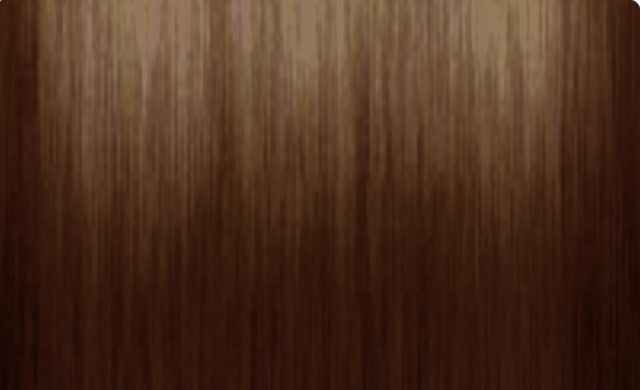
Reproduce this texture procedurally as a Shadertoy shader.

```glsl
const vec3 LAMP_X = vec3(0.235, 0.50, 0.775);
const float LAMP_WIDTH = 0.085;
const float LAMP_REACH = 0.30;
const float LAMP_GAIN = 0.19;
const float GAP_DROP = 0.06;
const float GRAIN_GAIN = 0.31;
const float SPECKLE_GAIN = 0.09;
const float CORNER_LEFT = 0.012;
const float CORNER_RIGHT = 0.032;
const vec3 PAPER = vec3(0.97);

// Streak centre, half width and strength
const int STREAKS = 10;
const vec3 STREAK[STREAKS] = vec3[](
    vec3(0.055, 0.005, -0.08), vec3(0.140, 0.008, 0.06),
    vec3(0.342, 0.012, -0.07), vec3(0.380, 0.007, 0.07),
    vec3(0.452, 0.006, 0.06), vec3(0.532, 0.006, 0.07),
    vec3(0.575, 0.006, -0.06), vec3(0.622, 0.008, 0.07),
    vec3(0.655, 0.011, -0.07), vec3(0.882, 0.006, -0.10));

// Wood tones from shade to full light
const int TONES = 7;
const vec3 TONE[TONES] = vec3[](
    vec3(0.09, 0.025, 0.012), vec3(0.18, 0.07, 0.035),
    vec3(0.24, 0.12, 0.06), vec3(0.32, 0.19, 0.11),
    vec3(0.40, 0.27, 0.18), vec3(0.47, 0.35, 0.25),
    vec3(0.58, 0.46, 0.36));

float hash(vec2 p) {
    vec3 q = fract(vec3(p.xyx) * 0.1031);
    q += dot(q, q.yzx + 33.33);
    return fract((q.x + q.y) * q.z);
}

float noise(vec2 p) {
    vec2 cell = floor(p);
    vec2 f = fract(p);
    f = f * f * (3.0 - 2.0 * f);
    float low = mix(hash(cell), hash(cell + vec2(1, 0)), f.x);
    float high = mix(hash(cell + vec2(0, 1)), hash(cell + vec2(1, 1)), f.x);
    return mix(low, high, f.y);
}

float bell(float x, float width) {
    return exp(-x * x / (width * width));
}

// Fibres stretched along the vertical axis, strongest when thin
float grain(vec2 uv) {
    float sum = 0.0;
    float amplitude = 0.28;
    vec2 scale = vec2(27.0, 1.6);
    for (int i = 0; i < 4; i++) {
        sum += amplitude * (noise(uv * scale + float(i) * 17.3) - 0.5);
        scale *= vec2(1.95, 1.6);
        amplitude *= 1.24;
    }
    return sum;
}

float streaks(float x) {
    float sum = 0.0;
    for (int i = 0; i < STREAKS; i++)
        sum += STREAK[i].z * bell(x - STREAK[i].x, STREAK[i].y);
    return sum;
}

// Three lamps above, with shaded gaps and dark sides
float lighting(vec2 uv) {
    float depth = 1.0 - uv.y;
    float lamps = 0.0;
    for (int i = 0; i < 3; i++)
        lamps += bell(uv.x - LAMP_X[i], LAMP_WIDTH);
    float dropped = depth + GAP_DROP * (1.0 - min(lamps, 1.0));
    float light = mix(0.83, 0.24, smoothstep(0.02, 0.88, dropped));
    light += LAMP_GAIN * lamps * bell(depth, LAMP_REACH);
    light -= 0.04 * depth;
    float left = mix(0.38, 1.0, smoothstep(0.0, 0.12, uv.x));
    float right = mix(1.0, 0.38, smoothstep(0.83, 1.0, uv.x));
    return light * left * right;
}

vec3 woodTone(float light) {
    float t = clamp(light, 0.0, 1.0) * float(TONES - 1);
    int i = min(int(t), TONES - 2);
    return mix(TONE[i], TONE[i + 1], t - float(i));
}

// Signed distance to a panel rounded at its two upper corners
float panelDistance(vec2 p, float aspect) {
    float radius = p.x < 0.5 * aspect ? CORNER_LEFT : CORNER_RIGHT;
    float side = min(p.x, aspect - p.x);
    vec2 q = vec2(radius - side, p.y - 1.0 + radius);
    return length(max(q, 0.0)) + min(max(q.x, q.y), 0.0) - radius;
}

void mainImage(out vec4 fragColor, in vec2 fragCoord) {
    vec2 uv = fragCoord / iResolution.xy;
    float aspect = iResolution.x / iResolution.y;
    float pixel = 1.0 / iResolution.y;

    // Light, fibres and short flecks
    float light = lighting(uv);
    float contrast = 0.6 + 0.5 * smoothstep(0.1, 0.6, light);
    float speckle = noise(uv * vec2(150.0, 42.0) + 9.0) - 0.5;
    light += contrast * (GRAIN_GAIN * grain(uv) + SPECKLE_GAIN * speckle + streaks(uv.x));
    vec3 color = woodTone(light);

    // Alternating red and golden fibres
    float warmth = noise(vec2(uv.x * 60.0, uv.y * 3.0) + 71.0) - 0.5;
    color *= 1.0 + warmth * vec3(0.02, 0.08, -0.12);

    // Rounded corners
    float outside = smoothstep(-pixel, pixel, panelDistance(uv * vec2(aspect, 1.0), aspect) - pixel);
    fragColor = vec4(mix(color, PAPER, outside), 1.0);
}
```
